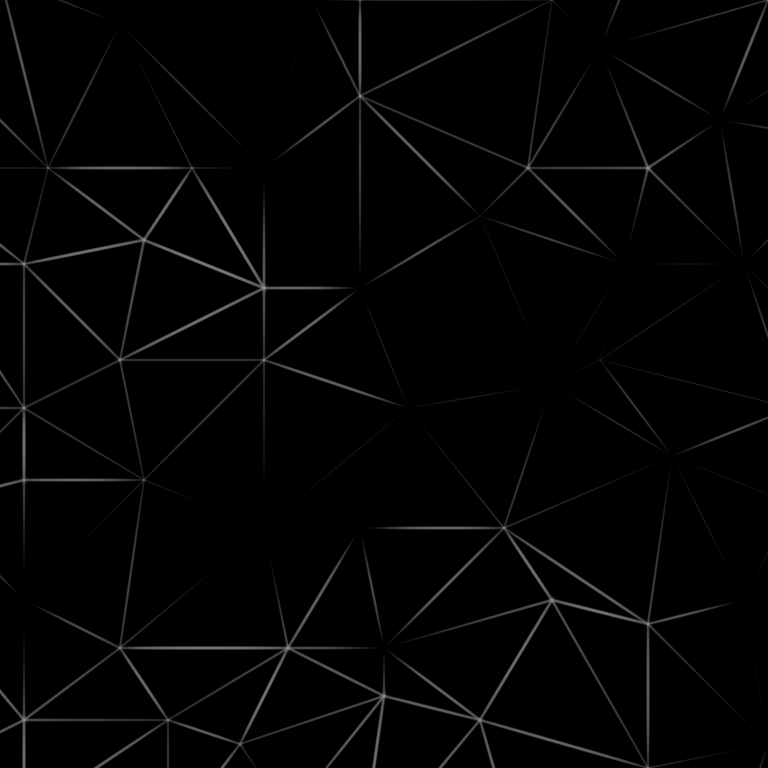
Give the GLSL for this pattern, as a three.js fragment shader.

```glsl
varying vec2 vUv;

const float LATTICE = 32.0;     // lattice steps across the canvas
const float CELL = 5.0;         // lattice steps per cell, one node in each
const float OFFSETS = 4.0;      // node positions per axis inside a cell
const float NODE_RADIUS = 0.24;
const vec3 LINE_COLOR = vec3(1.0);

float hash(vec2 p) {
  vec3 q = fract(p.xyx * vec3(0.1031, 0.1030, 0.0973));
  q += dot(q, q.yzx + 33.33);
  return fract((q.x + q.y) * q.z);
}

float cross2(vec2 a, vec2 b) {
  return a.x * b.y - a.y * b.x;
}

// Adds two lights without clipping, so junctions flare a little
float screen(float a, float b) {
  return a + b - a * b;
}

// Node of a cell, snapped to the lattice and kept clear of the cell border
vec2 nodeAt(vec2 cell) {
  vec2 jitter = vec2(hash(cell + 43.7), hash(cell + 97.1));
  return cell * CELL + floor(jitter * OFFSETS) + 0.5;
}

// Negative values make the lines die out before they reach the node
float nodeLight(vec2 node) {
  return mix(-0.13, 0.36, hash(node + 211.7));
}

// Soft thin segment whose light and width vary along its length
float edgeLight(vec2 p, vec2 a, vec2 b) {
  vec2 ab = b - a;
  float t = clamp(dot(p - a, ab) / dot(ab, ab), 0.0, 1.0);
  float dist = length(p - a - ab * t);
  float h = hash(a + b * 1.7 + 17.1);
  float light = mix(nodeLight(a), nodeLight(b), t);
  light += 0.42 * h * h * 4.0 * t * (1.0 - t);
  light = clamp(light, 0.0, 0.7);
  float halfWidth = mix(0.055, 0.105, smoothstep(0.0, 0.45, light));
  return light * (1.0 - smoothstep(0.0, halfWidth, dist));
}

float nodeDot(vec2 p, vec2 node) {
  float light = 0.45 * max(nodeLight(node), 0.0);
  return light * (1.0 - smoothstep(0.0, NODE_RADIUS, length(p - node)));
}

// Length of a diagonal, with a penalty if it leaves the quad
float diagonalCost(vec2 a, vec2 b, vec2 side1, vec2 side2) {
  float sides = cross2(b - a, side1 - a) * cross2(b - a, side2 - a);
  return length(b - a) + 100.0 * step(0.0, sides);
}

// Lower and left edge of one quad, its better diagonal and its first node
float quadLight(vec2 p, vec2 cell) {
  vec2 a = nodeAt(cell);
  vec2 b = nodeAt(cell + vec2(1.0, 0.0));
  vec2 c = nodeAt(cell + vec2(1.0, 1.0));
  vec2 d = nodeAt(cell + vec2(0.0, 1.0));
  bool rising = diagonalCost(a, c, b, d) < diagonalCost(b, d, a, c);
  float diagonal = rising ? edgeLight(p, a, c) : edgeLight(p, b, d);
  float sides = screen(edgeLight(p, a, b), edgeLight(p, a, d));
  return screen(screen(sides, diagonal), nodeDot(p, a));
}

void main() {
  vec2 p = vUv * LATTICE + 0.5;
  vec2 cell = floor(p / CELL);

  // Only quads that start here, to the left or below can reach this point
  float light = 0.0;
  for (int y = -1; y <= 0; y++) {
    for (int x = -1; x <= 0; x++) {
      light = screen(light, quadLight(p, cell + vec2(float(x), float(y))));
    }
  }

  // Soft ceiling keeps crowded junctions grey
  light = min(light, 0.35 + 0.4 * (light - 0.35) + 0.2 * max(0.0, 0.35 - light));
  gl_FragColor = vec4(LINE_COLOR * max(light, 0.0), 1.0);
}
```
